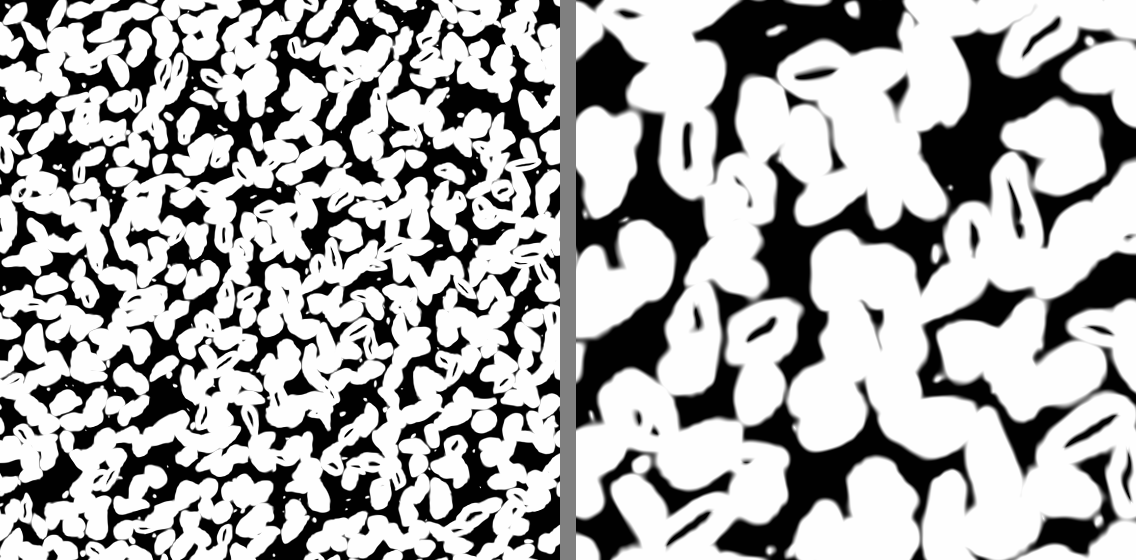
Left, the full canvas; right, a detail of the centre.
A WebGL 2 fragment shader for this texture:

```glsl
#version 300 es
precision highp float;
// Dense scatter of white, seed-like grains on black.
// Each cell of a jittered grid holds one bent, tapered ellipse; a soft union
// fuses touching grains, layered sines roughen the rims, specks fill the gaps.

uniform vec2 u_resolution;
out vec4 fragColor;

const float BLEND = 0.0011;  // softness of the union between grains

vec3 hash3(vec2 cell) {
    vec3 v = fract(cell.xyx * vec3(0.1031, 0.1030, 0.0973));
    v += dot(v, v.yxz + 33.33);
    return fract((v.xxy + v.yzz) * v.zyx);
}

vec2 rotate(vec2 v, float angle) {
    float c = cos(angle), s = sin(angle);
    return vec2(c * v.x + s * v.y, c * v.y - s * v.x);
}

// Approximate signed distance to an ellipse with the given half axes.
float ellipse(vec2 q, vec2 axes) {
    float k = length(q / axes);
    return k * (k - 1.0) / max(length(q / (axes * axes)), 0.001);
}

// Layered sines that make the outlines uneven.
vec2 roughen(vec2 p) {
    vec2 w = 0.0020 * sin(p.yx * vec2(83.0, 97.0) + 2.0 * sin(p * 41.0));
    w += 0.0011 * sin(rotate(p, 0.7) * vec2(211.0, 187.0) + 2.0 * sin(p.yx * 67.0));
    w += 0.0004 * sin(rotate(p, 2.1).yx * vec2(530.0, 470.0) + 3.0 * sin(p * 131.0));
    return p + w;
}

// Soft-union weight of the large grains near p.
float grains(vec2 p) {
    const float COUNT = 26.0;
    vec2 base = floor(p * COUNT);
    float sum = 0.0;
    for (int j = -1; j <= 1; j++)
    for (int i = -1; i <= 1; i++) {
        vec2 cell = base + vec2(i, j);
        vec3 place = hash3(cell + 17.0);
        vec3 form = hash3(cell + 131.0);
        vec3 detail = hash3(cell + 271.0);
        if (place.z > 0.94) continue;

        // Directions favour the rising diagonal, with a wide spread.
        float angle = 0.95 + 1.9 * (form.x + detail.x - 1.0);
        vec2 q = rotate(p - (cell + 0.04 + 0.92 * place.xy) / COUNT, angle);
        vec2 axes = vec2(mix(0.019, 0.033, form.y), mix(0.0115, 0.0192, form.z));

        // Bend the long axis and narrow one end.
        q.y += 10.0 * (detail.y - 0.5) * q.x * q.x;
        float taper = 1.0 + 0.5 * (detail.z - 0.5) * clamp(q.x / axes.x, -1.0, 1.0);
        float d = ellipse(q, axes * vec2(1.0, taper));

        // A few grains are split by a narrow slit.
        if (fract(detail.y * 7.0 + form.x) > 0.84) {
            vec2 offset = vec2(0.25, 0.3) * (detail.zx - 0.5) * axes;
            d = max(d, -ellipse(q - offset, axes * vec2(0.5, 0.16)));
        }
        sum += exp(-d / BLEND);
    }
    return sum;
}

// Soft-union weight of the small fragments near p.
float specks(vec2 p) {
    const float COUNT = 40.0;
    vec2 base = floor(p * COUNT);
    float sum = 0.0;
    for (int j = -1; j <= 1; j++)
    for (int i = -1; i <= 1; i++) {
        vec2 cell = base + vec2(i, j);
        vec3 place = hash3(cell + 401.0);
        vec3 form = hash3(cell + 613.0);
        if (place.z > 0.28) continue;
        vec2 q = rotate(p - (cell + place.xy) / COUNT, 6.28 * form.x);
        float size = mix(0.0015, 0.0085, form.y * form.y);
        sum += exp(-ellipse(q, size * vec2(1.0, mix(0.5, 0.9, form.z))) / BLEND);
    }
    return sum;
}

void main() {
    vec2 p = roughen(gl_FragCoord.xy / u_resolution.y);
    float d = -BLEND * log(grains(p) + specks(p) + 1e-12);

    // Crisp black and white with a narrow smooth rim.
    float white = smoothstep(-0.0017, 0.0017, -d);
    fragColor = vec4(vec3(mix(0.005, 0.995, white)), 1.0);
}
```
